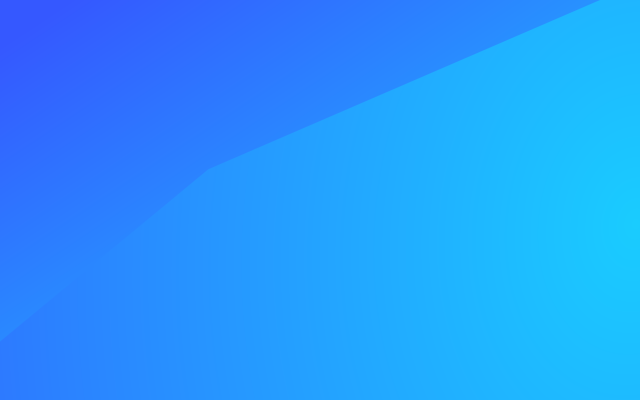
This background is drawn by a Shadertoy shader. Its source:

```glsl
// A flat blue backdrop: a diagonal gradient behind a large faceted panel.
// The panel lies below two straight edges that meet in a blunt corner, and
// is lit by a wide elliptical cyan glow centred at the right side.

// Lengths are in canvas heights, with the origin at the lower left.
const vec3 INDIGO = vec3(0.208, 0.345, 1.0);
const vec3 CYAN = vec3(0.100, 0.800, 0.998);

const vec2 EDGE_LEFT = vec2(0.0, 0.146);
const vec2 EDGE_CORNER = vec2(0.521, 0.577);
const vec2 EDGE_RIGHT = vec2(1.5, 1.0);

const vec2 BACK_DIRECTION = vec2(0.55, -0.83);
const float BACK_START = 0.098;
const float BACK_RATE = 0.686;

const vec2 GLOW_CENTER = vec2(1.59, 0.44);
const float GLOW_SQUASH = 0.75;
const float GLOW_LEAN = 0.06;
const float GLOW_FALLOFF = 0.443;

// Signed distance to the line through a and b, positive on its left side.
float lineDistance(vec2 p, vec2 a, vec2 b) {
    vec2 along = normalize(b - a);
    return dot(p - a, vec2(-along.y, along.x));
}

// Negative inside the panel, where both edges lie above the point.
float panelDistance(vec2 p) {
    return max(lineDistance(p, EDGE_LEFT, EDGE_CORNER),
               lineDistance(p, EDGE_CORNER, EDGE_RIGHT));
}

vec3 blueRamp(float t) {
    return mix(INDIGO, CYAN, clamp(t, 0.0, 1.0));
}

// Linear gradient falling away from the upper left corner.
vec3 backColor(vec2 p) {
    float travel = dot(p - vec2(0.0, 1.0), BACK_DIRECTION);
    return blueRamp((travel - BACK_START) * BACK_RATE);
}

// Slightly leaning elliptical glow.
vec3 panelColor(vec2 p) {
    vec2 offset = p - GLOW_CENTER;
    offset.x -= GLOW_LEAN * offset.y;
    offset.y *= GLOW_SQUASH;
    return blueRamp(1.0 - GLOW_FALLOFF * length(offset));
}

void mainImage(out vec4 fragColor, in vec2 fragCoord) {
    vec2 p = fragCoord / iResolution.y;
    p.x *= 1.6 * iResolution.y / iResolution.x; // keep the layout full width

    // Blend across one pixel for a smooth edge.
    float pixel = 1.0 / iResolution.y;
    float outside = smoothstep(-0.7 * pixel, 0.7 * pixel, panelDistance(p));
    fragColor = vec4(mix(panelColor(p), backColor(p), outside), 1.0);
}
```
